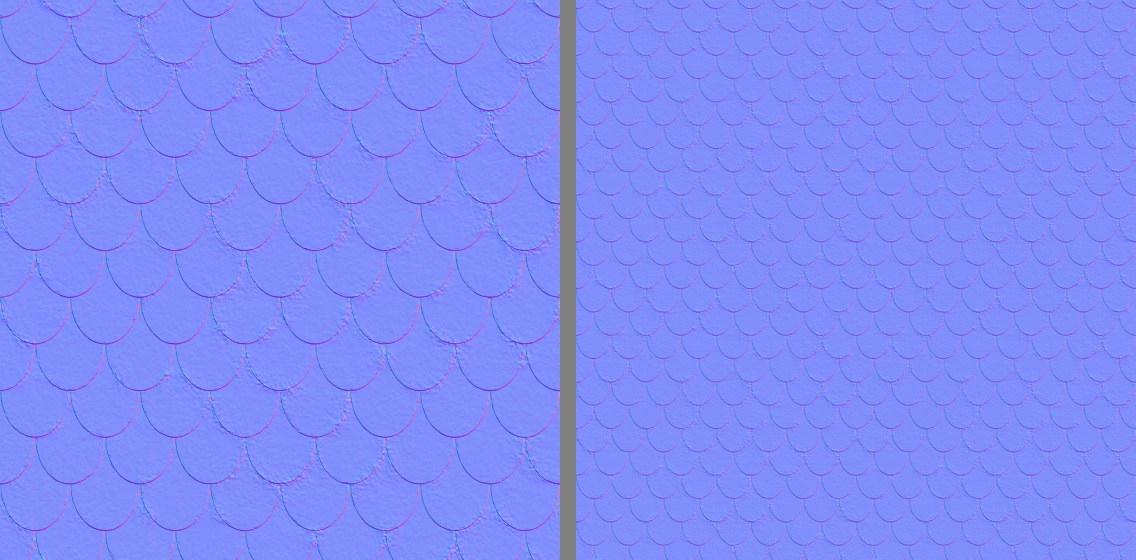
Left: one tile. Right: repeated 2 by 2.
A three.js fragment shader for this texture map:

```glsl
// Tangent-space normal map of overlapping round scales, 8 across and 12 rows down.
// Half-ellipse rims are tilted analytically; grain, wear, chips, rings and scratches
// form a wrapping height field whose slope is found by finite differences.
varying vec2 vUv;

const vec2 COUNT = vec2(8.0, 12.0);      // scales across, rows down
const float ROW_SHIFT = 0.61;            // height of the lowest rim, in rows
const float RIM_WIDTH = 0.0021;
const float RIM_SLOPE = 0.92;
const float RIM_SHADE = 0.13;
const vec2 BASE_TILT = vec2(0.0, 0.118);
const float SCALE_TILT = 0.012;          // variation between scales
const float GRAIN = 0.00022;
const float WEAR = 0.0013;
const float WEAR_REACH = 0.009;
const float CHIP_DEPTH = 0.007;
const float CHIP_HEIGHT = 0.0004;
const float RING_CELLS = 32.0;
const float RING_HEIGHT = 0.00013;
const float SCRATCH_CELLS = 5.0;
const float SCRATCH_HEIGHT = 0.00018;
const float STEP = 0.0007;               // finite difference step

vec3 hash3(vec2 p) {
  vec3 q = fract(p.xyx * vec3(0.1031, 0.1030, 0.0973));
  q += dot(q, q.yxz + 33.33);
  return fract((q.xxy + q.yzz) * q.zyx);
}

// Value noise that wraps after a whole number of cells
float noise(vec2 uv, vec2 cells) {
  vec2 p = uv * cells, i = floor(p), f = fract(p);
  f = f * f * f * (f * (f * 6.0 - 15.0) + 10.0);
  vec2 a = mod(i, cells), b = mod(i + 1.0, cells);
  return mix(mix(hash3(a).x, hash3(vec2(b.x, a.y)).x, f.x),
             mix(hash3(vec2(a.x, b.y)).x, hash3(b).x, f.x), f.y);
}

// Column and row of the scale in a given row at grid position g
vec2 scaleId(vec2 g, float row) {
  return vec2(floor(g.x + 0.5 * mod(row, 2.0)), row);
}

// Signed distance to a scale's rim (negative inside) and its outward direction
vec3 rim(vec2 g, float row) {
  float x = fract(g.x + 0.5 * mod(row, 2.0)) - 0.5;
  vec2 q = vec2(2.0 * x, 1.0 - (g.y - row)) + 1e-4;
  float r = length(q);
  vec2 grad = q / r * vec2(2.0, -1.0) * COUNT;
  float steep = length(grad);
  return vec3((r - 1.0) / steep, grad / steep);
}

vec2 grid(vec2 uv) {
  return uv * COUNT - vec2(0.0, ROW_SHIFT);
}

// Shallow circular marks, one at most per cell
float rings(vec2 uv) {
  vec2 p = uv * RING_CELLS, id = mod(floor(p), RING_CELLS);
  vec3 h = hash3(id + 71.0), k = hash3(id + 137.0);
  float d = length(fract(p) - 0.5 - 0.3 * (h.xy - 0.5)) - mix(0.10, 0.29, h.z);
  return step(k.x, 0.22) * k.y * exp(-d * d / 0.0016);
}

// Sparse straight scratches
float scratches(vec2 uv) {
  vec2 p = uv * SCRATCH_CELLS, id = mod(floor(p), SCRATCH_CELLS);
  vec3 h = hash3(id + 211.0), k = hash3(id + 307.0);
  vec2 dir = normalize(vec2(1.0, 1.6 * (h.z - 0.5)));
  vec2 q = fract(p) - 0.5 - 0.4 * (h.xy - 0.5);
  q -= dir * clamp(dot(q, dir), -0.2, 0.2);
  return step(k.x, 0.3) * exp(-dot(q, q) / 0.00006);
}

float height(vec2 uv) {
  vec2 g = grid(uv);
  float row = floor(g.y);
  float d = rim(g, row).x;
  float edge = exp(-min(abs(d), abs(rim(g, row + 1.0).x)) / WEAR_REACH);
  vec2 sheared = vec2(uv.x + uv.y, uv.y - uv.x);

  // Fine grain and broad unevenness
  float h = GRAIN * (noise(uv, vec2(190.0, 210.0)) + noise(sheared, vec2(70.0, 150.0))
                     + 1.2 * noise(uv, vec2(61.0)));
  // Rough patches, strongest beside the rims
  float patchy = smoothstep(0.40, 0.85, noise(uv, vec2(23.0, 25.0)));
  float rough = noise(uv, vec2(250.0)) + 0.8 * noise(sheared, vec2(105.0));
  h += WEAR * patchy * (0.14 + 0.86 * edge) * rough;
  // Chips bitten out of the rim
  float bite = CHIP_DEPTH * smoothstep(0.5, 0.95, noise(uv, vec2(97.0, 103.0)));
  h -= CHIP_HEIGHT * smoothstep(0.0, 0.0025, d + bite) * smoothstep(0.0, 0.0025, -d);

  return h + RING_HEIGHT * rings(uv) - SCRATCH_HEIGHT * scratches(uv);
}

void main() {
  vec2 g = grid(vUv);
  float row = floor(g.y);
  vec3 edge = rim(g, row);

  // Slight lean of each scale
  vec2 id = scaleId(g, row - step(0.0, edge.x));
  vec2 tilt = BASE_TILT + SCALE_TILT * (hash3(mod(id, COUNT) + 19.0).xy - 0.5);

  // Slope of the surface detail
  float h = height(vUv);
  tilt -= (vec2(height(vUv + vec2(STEP, 0.0)), height(vUv + vec2(0.0, STEP))) - h) / STEP;

  // Rim line, thinner and more broken on the flanks, wavering inward
  float flank = abs(edge.y);
  float width = RIM_WIDTH * mix(1.0, 0.82, flank);
  float waver = 0.0005 * noise(vUv, vec2(90.0));
  float line = 1.0 - smoothstep(0.0, width, abs(edge.x + 0.7 * width + waver));
  line *= 1.0 - 0.6 * flank * noise(vUv, vec2(120.0));
  tilt += edge.yz * RIM_SLOPE * line;

  vec3 color = 0.5 + 0.5 * normalize(vec3(tilt, 1.0));
  color.b -= 0.006 + RIM_SHADE * line;
  gl_FragColor = vec4(color, 1.0);
}
```
